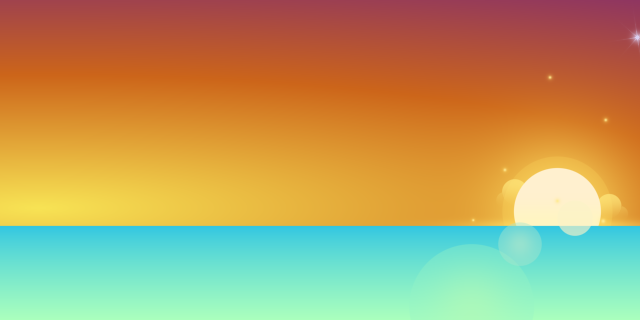
Give the GLSL for this background, as a Shadertoy shader.

```glsl
const float HORIZON = 0.294;
const vec2 SUN = vec2(1.742, 0.339);
const vec3 YELLOW = vec3(0.97, 0.89, 0.33);
const vec3 ORANGE = vec3(0.80, 0.395, 0.10);
const vec3 PURPLE = vec3(0.56, 0.21, 0.38);
const vec3 CREAM = vec3(1.0, 0.94, 0.81);
const vec3 GOLD = vec3(1.0, 0.87, 0.38);

// Position and size of each small twinkle
const vec3 TWINKLES[6] = vec3[6](
    vec3(1.719, 0.758, 0.0045), vec3(1.893, 0.625, 0.0045),
    vec3(1.578, 0.469, 0.0045), vec3(1.479, 0.312, 0.0035),
    vec3(1.885, 0.309, 0.0060), vec3(1.742, 0.372, 0.0040));

float disc(vec2 p, vec2 center, float radius, float edge) {
    return 1.0 - smoothstep(-edge, edge, length(p - center) - radius);
}

float glow(vec2 p, vec2 center, vec2 size) {
    vec2 q = (p - center) / size;
    return exp(-dot(q, q));
}

vec3 skyColor(vec2 p) {
    float d = length((p - vec2(0.12, 0.35)) / vec2(2.2, 0.416));
    vec3 warm = mix(YELLOW, ORANGE, min(d, 1.0));
    return mix(warm, PURPLE, clamp((d - 1.0) / 0.78, 0.0, 1.0));
}

vec3 seaColor(float y) {
    float depth = clamp(1.0 - y / HORIZON, 0.0, 1.0);
    return mix(vec3(0.18, 0.77, 0.89), vec3(0.67, 1.0, 0.74), pow(depth, 0.8));
}

// Puffs that fade downwards
float cloud(vec2 p, vec2 center, float radius, float side, float edge) {
    float puff = disc(p, center, radius, edge);
    puff = max(puff, 0.6 * disc(p, center + vec2(side, -0.65) * radius, radius * 0.65, edge));
    return puff * smoothstep(-1.3, 0.8, (p.y - center.y) / radius);
}

// Four thin crossed rays around a soft core
float sparkle(vec2 p, vec2 center, float size, float angle) {
    float c = cos(angle), s = sin(angle);
    vec2 q = abs(mat2(c, -s, s, c) * (p - center)) / size;
    float rays = exp(-q.x * 3.0 - q.y * 40.0) + exp(-q.y * 3.0 - q.x * 40.0);
    return rays + 0.5 * exp(-dot(q, q) * 12.0);
}

void mainImage(out vec4 fragColor, in vec2 fragCoord) {
    vec2 p = fragCoord / iResolution.y;
    p.x *= 2.0 * iResolution.y / iResolution.x;
    float edge = 0.75 / iResolution.y;

    // Sky and sun glow
    vec3 color = skyColor(p);
    color = mix(color, vec3(0.95, 0.74, 0.25), 0.55 * glow(p, SUN, vec2(0.27)));
    color = mix(color, vec3(1.0, 0.91, 0.43), 0.75 * glow(p, SUN, vec2(0.18)));
    color = mix(color, GOLD, 0.22 * disc(p, SUN, 0.172, edge));
    color = mix(color, GOLD, 0.8 * glow(p, vec2(SUN.x, HORIZON), vec2(0.28, 0.018)));

    // Clouds and sun
    float clouds = max(cloud(p, vec2(1.609, 0.400), 0.040, -0.8, edge),
                       cloud(p, vec2(1.904, 0.356), 0.038, 0.9, edge));
    color = mix(color, vec3(1.0, 0.91, 0.49), 0.7 * clouds);
    vec3 sunColor = mix(vec3(1.0, 0.96, 0.76), CREAM, smoothstep(0.30, 0.40, p.y));
    color = mix(color, sunColor, disc(p, SUN, 0.136, edge));

    // Sea
    color = mix(seaColor(p.y), color, smoothstep(-edge, edge, p.y - HORIZON));

    // Lens discs
    vec2 largeCenter = vec2(1.474, 0.042);
    float large = disc(p, largeCenter, 0.195, edge);
    color = mix(color, vec3(0.57, 0.95, 0.78), 0.35 * large);
    color = mix(color, vec3(0.73, 0.98, 0.70), 0.5 * large * glow(p, largeCenter, vec2(0.12)));
    vec2 smallCenter = vec2(1.625, 0.237);
    float small = disc(p, smallCenter, 0.068, edge);
    color = mix(color, vec3(0.66, 0.90, 0.80), small * (0.4 + 0.4 * glow(p, smallCenter, vec2(0.045))));
    color = mix(color, vec3(0.98, 0.95, 0.78), 0.65 * disc(p, vec2(1.797, 0.318), 0.055, edge));

    // Twinkles and corner star
    for (int i = 0; i < 6; i++) {
        vec3 t = TWINKLES[i];
        color = mix(color, vec3(1.0, 0.94, 0.65), 0.9 * glow(p, t.xy, vec2(t.z)));
        color = mix(color, GOLD, 0.3 * glow(p, t.xy, vec2(t.z * 2.2)));
    }
    vec2 star = vec2(1.992, 0.883);
    float shine = sparkle(p, star, 0.06, 0.15) + 0.6 * sparkle(p, star, 0.06, 0.85);
    color = mix(color, vec3(0.86, 0.82, 0.95), min(0.8 * shine, 1.0));

    fragColor = vec4(color, 1.0);
}
```
